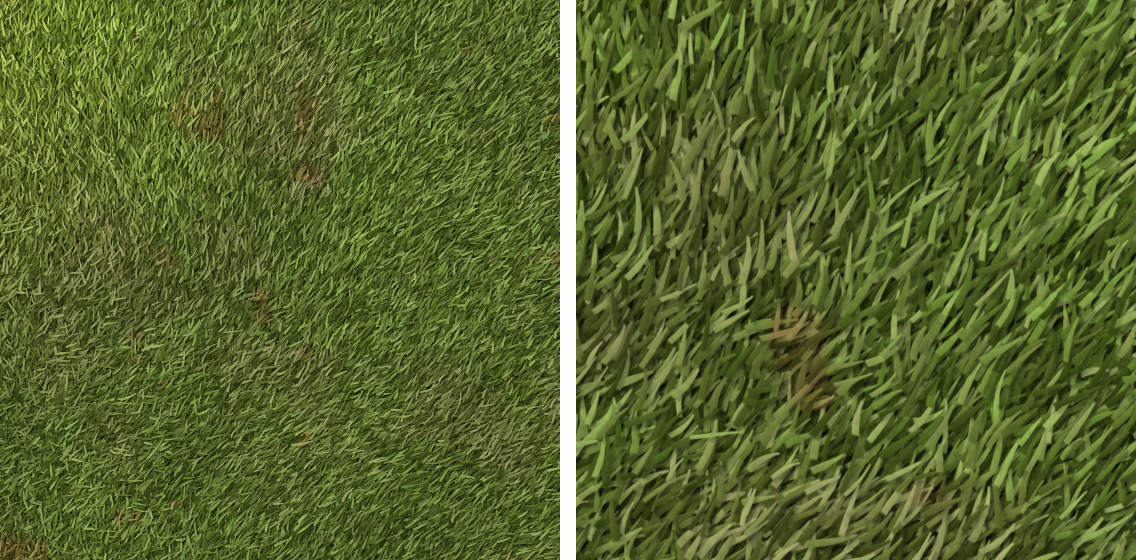
Left: the whole. Right: its middle third, enlarged.
This texture is drawn by a Shadertoy shader. Its source:

```glsl
// Sunlit lawn: short overlapping grass blades with dry and shaded patches.

vec4 hash4(vec3 p) {
    vec4 q = fract(p.xyzx * vec4(0.1031, 0.1030, 0.0973, 0.1099));
    q += dot(q, q.wzxy + 33.33);
    return fract((q.xxyz + q.yzzw) * q.zywx);
}

float noise(vec2 p) {
    vec2 cell = floor(p), f = fract(p);
    f = f * f * (3.0 - 2.0 * f);
    float low = mix(hash4(vec3(cell, 7.0)).x, hash4(vec3(cell + vec2(1, 0), 7.0)).x, f.x);
    float high = mix(hash4(vec3(cell + vec2(0, 1), 7.0)).x, hash4(vec3(cell + vec2(1, 1), 7.0)).x, f.x);
    return mix(low, high, f.y);
}

float cloud(vec2 p) {
    return 0.5 * noise(p) + 0.3 * noise(p * 2.1 + 17.0) + 0.2 * noise(p * 4.3 + 41.0);
}

// Dark to sunlit green
vec3 grassRamp(float tone) {
    vec3 shade = vec3(0.17, 0.22, 0.04);
    vec3 body = vec3(0.40, 0.465, 0.19);
    vec3 sunlit = vec3(0.64, 0.70, 0.41);
    return tone < 0.5 ? mix(shade, body, tone * 2.0) : mix(body, sunlit, tone * 2.0 - 1.0);
}

// Upright at the upper left, leaning right elsewhere
float leanAngle(vec2 p) {
    float top = mix(1.5, 0.85, p.x);
    float bottom = mix(0.9, 0.6, p.x);
    return mix(bottom, top, smoothstep(0.0, 0.9, p.y)) + 0.9 * (cloud(p * 5.0 + 60.0) - 0.5);
}

void mainImage(out vec4 fragColor, in vec2 fragCoord) {
    vec2 uv = fragCoord / iResolution.y;
    float soft = max(0.0007, 0.6 / iResolution.y);
    const float cells = 54.0;
    const int layers = 20;

    // Broad patches of growth
    float dry = smoothstep(0.48, 0.78, cloud(uv * 4.0 + 3.0));
    dry += 0.5 * smoothstep(0.35, 0.0, uv.x) * smoothstep(0.35, 0.1, abs(uv.y - 0.62));
    float bare = smoothstep(0.13, 0.03, length(uv * vec2(1.0, 1.6)) + 0.06 * (noise(uv * 40.0) - 0.5));
    bare += 0.6 * smoothstep(0.72, 0.84, cloud(uv * 13.0 + 21.0));
    float glow = smoothstep(0.65, 0.0, length(uv - vec2(0.0, 1.0)));
    float light = 0.95 + 0.22 * (cloud(uv * 6.0 + 90.0) - 0.5) + 0.16 * glow + 0.06 * (uv.y - 0.5);

    float lean = leanAngle(uv);
    float spread = mix(1.5, 0.8, smoothstep(0.0, 0.7, uv.x + 0.4 * uv.y));

    // Soil and deep shade between blades
    vec3 color = mix(vec3(0.19, 0.24, 0.06), vec3(0.30, 0.24, 0.13), clamp(bare, 0.0, 1.0));
    color *= 0.8 + 0.4 * noise(uv * 200.0);

    // Blades, from the lowest layer to the top
    for (int layer = 0; layer < layers; layer++) {
        float depth = float(layer) / float(layers - 1);
        vec2 grid = uv * cells + hash4(vec3(float(layer), 5.0, 9.0)).xy * 50.0;
        vec2 home = floor(grid);
        for (int j = -1; j <= 1; j++)
        for (int i = -1; i <= 1; i++) {
            vec2 cell = home + vec2(i, j);
            vec4 place = hash4(vec3(cell, float(layer) * 3.0 + 11.0));
            vec4 look = hash4(vec3(cell, float(layer) * 3.0 + 112.0));
            float angle = lean + spread * (place.z + place.w - 1.0);
            vec2 along = vec2(cos(angle), sin(angle));
            vec2 offset = (grid - cell - place.xy) / cells;
            float halfLength = mix(0.009, 0.0175, look.x);
            float s = dot(offset, along) / halfLength;
            if (abs(s) > 1.1) continue;

            float across = dot(offset, vec2(-along.y, along.x)) + 0.004 * (look.y - 0.5) * s * s;
            float halfWidth = mix(0.0012, 0.0024, look.z) * (1.0 - 0.6 * smoothstep(-0.4, 1.0, s));
            float ends = smoothstep(1.0, 0.85, abs(s));
            float blade = ends * smoothstep(soft, -soft, abs(across) - halfWidth);
            float shadow = ends * smoothstep(0.003, 0.0, abs(across + 0.0014) - halfWidth);

            // Tone, side light and dry hue
            float tone = 0.92 * look.w + 0.24 * depth - 0.11;
            tone += 0.08 * s + 0.07 * clamp(across / halfWidth, -1.0, 1.0);
            vec3 tint = grassRamp(clamp(tone, 0.0, 1.0));
            float straw = clamp(0.65 * dry * place.x + 0.18 * step(0.85, look.y), 0.0, 1.0);
            tint = mix(tint, tint * vec3(1.14, 0.97, 1.18), straw);
            tint = mix(tint, tint * vec3(0.92, 1.06, 0.80), (1.0 - clamp(dry, 0.0, 1.0)) * place.y);
            tint = mix(tint, tint * vec3(1.15, 0.82, 0.95), clamp(bare, 0.0, 1.0));

            color *= 1.0 - 0.2 * shadow * (1.0 - blade);
            color = mix(color, tint, blade);
        }
    }

    // Patch light and fine grain
    color *= light * mix(vec3(1.0), vec3(1.05, 1.04, 0.9), glow);
    color *= 0.95 + 0.1 * noise(uv * 330.0);
    fragColor = vec4(clamp(color, 0.0, 1.0), 1.0);
}
```
